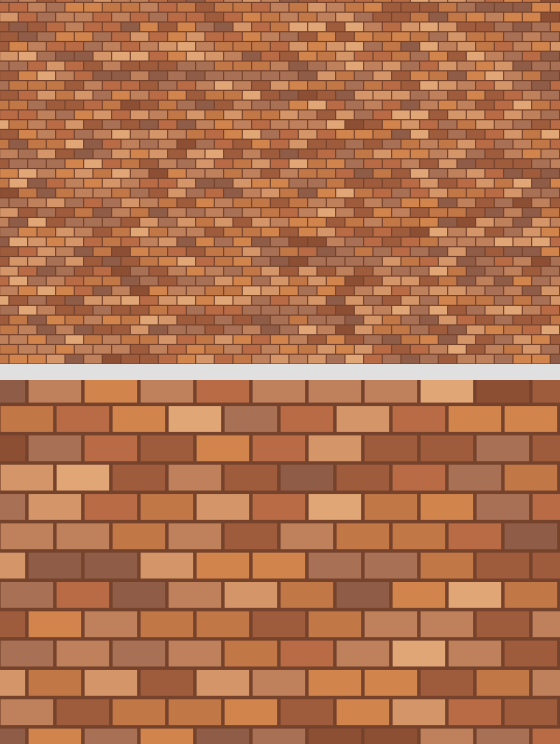
Top: the whole. Bottom: its middle third, enlarged.
Give the GLSL for this texture, as a WebGL 1 fragment shader.

```glsl
precision highp float;
// Running-bond brick wall: 30 bricks across, about 37 courses, in mixed clay tones.
uniform vec2 u_resolution;

// Sine-free hash of a brick index, in 0..1
float hash(vec2 p) {
  vec3 q = fract(p.xyx * vec3(0.1031, 0.1030, 0.0973));
  q += dot(q, q.yzx + 33.33);
  return fract((q.x + q.y) * q.z);
}

// Weighted choice among ten fired clay tones
vec3 clayTone(float pick) {
  vec3 tone = vec3(0.75, 0.50, 0.36);                     // rose
  tone = mix(tone, vec3(0.76, 0.465, 0.28), step(0.14, pick)); // amber
  tone = mix(tone, vec3(0.66, 0.44, 0.33), step(0.26, pick));  // brown
  tone = mix(tone, vec3(0.72, 0.42, 0.27), step(0.41, pick));  // red
  tone = mix(tone, vec3(0.82, 0.52, 0.30), step(0.52, pick));  // orange
  tone = mix(tone, vec3(0.83, 0.59, 0.41), step(0.60, pick));  // tan
  tone = mix(tone, vec3(0.88, 0.65, 0.46), step(0.715, pick)); // sand
  tone = mix(tone, vec3(0.55, 0.31, 0.20), step(0.765, pick)); // umber
  tone = mix(tone, vec3(0.62, 0.36, 0.24), step(0.79, pick));  // rust
  return mix(tone, vec3(0.56, 0.36, 0.28), step(0.92, pick));  // ash
}

void main() {
  // The canvas width is one unit
  vec2 pos = gl_FragCoord.xy / u_resolution.x;
  float pixel = 1.0 / u_resolution.x;
  vec2 pitch = vec2(1.0 / 30.0, 1.0 / 57.3);

  // Even courses shift by half a brick
  vec2 grid = pos / pitch;
  float course = floor(grid.y);
  grid.x += 0.02 + 0.5 * (1.0 - mod(course, 2.0));
  vec2 brick = floor(grid);
  vec2 local = grid - brick;

  // Distance to the nearest joint centre line, then smooth joint coverage
  vec2 toJoint = min(local, 1.0 - local) * pitch;
  vec2 face = clamp((toJoint - 0.00104) / pixel + 0.5, 0.0, 1.0);

  vec3 mortar = vec3(0.46, 0.26, 0.17);
  vec3 color = mix(mortar, clayTone(hash(brick + 7.0)), face.x * face.y);
  gl_FragColor = vec4(color, 1.0);
}
```
